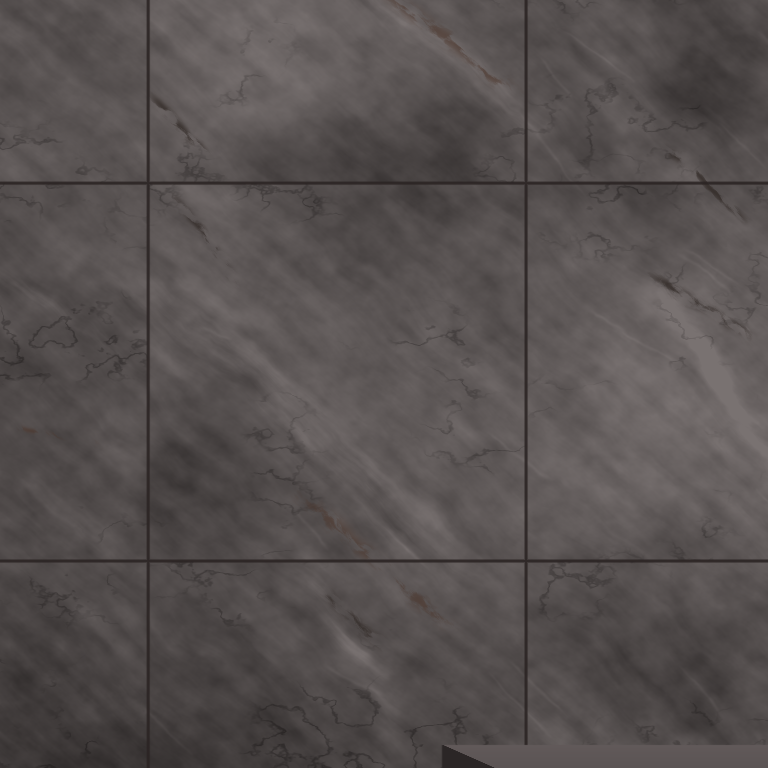
Write a three.js fragment shader that draws this texture.

```glsl
// Square grey stone wall tiles with thin dark joints, diagonal veins and a ledge corner.
varying vec2 vUv;

const float TILE = 0.492;
const vec2 GRID_ORIGIN = vec2(0.193, 0.2695);
const vec3 STONE_DARK = vec3(0.205, 0.188, 0.186);
const vec3 STONE_LIGHT = vec3(0.450, 0.423, 0.420);
const vec3 JOINT = vec3(0.165, 0.138, 0.135);
const vec3 RUST = vec3(0.30, 0.215, 0.175);
const vec3 UMBER = vec3(0.18, 0.15, 0.135);
const vec3 LEDGE_TOP = vec3(0.38, 0.35, 0.35);
const vec3 LEDGE_SIDE = vec3(0.17, 0.15, 0.15);

float hash(vec2 p) {
  vec3 q = fract(vec3(p.xyx) * 0.1031);
  q += dot(q, q.yzx + 33.33);
  return fract((q.x + q.y) * q.z);
}

float noise(vec2 p) {
  vec2 i = floor(p), f = fract(p);
  f = f * f * (3.0 - 2.0 * f);
  return mix(mix(hash(i), hash(i + vec2(1.0, 0.0)), f.x),
             mix(hash(i + vec2(0.0, 1.0)), hash(i + 1.0), f.x), f.y);
}

float fbm(vec2 p) {
  float sum = 0.0, amp = 0.5;
  for (int i = 0; i < 5; i++) {
    sum += amp * noise(p);
    p = mat2(1.6, 1.2, -1.2, 1.6) * p + 7.3;
    amp *= 0.5;
  }
  return sum;
}

// Soft round patch
float cloud(vec2 p, vec2 center, vec2 radius) {
  vec2 d = (p - center) / radius;
  return exp(-dot(d, d));
}

// Soft line from a to b, fading towards its ends
float streak(vec2 p, vec2 a, vec2 b, float width) {
  vec2 ab = b - a;
  float h = dot(p - a, ab) / dot(ab, ab);
  float r = length(p - a - ab * clamp(h, 0.0, 1.0)) / width;
  return exp(-r * r) * smoothstep(-0.1, 0.2, h) * (1.0 - smoothstep(0.8, 1.1, h));
}

// Thin broken line along the middle level of a noise field
float crack(vec2 p, float width) {
  return 1.0 - smoothstep(0.0, width, abs(fbm(p) - 0.48));
}

void main() {
  vec2 p = vUv;
  vec2 cell = (p - GRID_ORIGIN) / TILE;
  vec2 id = floor(cell), local = fract(cell);
  vec2 shift = 9.0 * vec2(hash(id + 11.0), hash(id + 37.0));
  vec2 warp = vec2(fbm(p * 9.0 + 3.0), fbm(p * 9.0 + 21.0)) - 0.48;
  vec2 wide = p + warp * 0.14, fine = p + warp * 0.035;
  vec2 grain = vec2(dot(fine, vec2(0.75, -0.66)), dot(fine, vec2(0.66, 0.75)));

  // Mottling, diagonal grain and fine speckle
  float fibre = fbm(grain * vec2(9.0, 55.0) + shift) - 0.48;
  float tone = 0.60 + 0.05 * (hash(id + 5.0) - 0.5);
  tone += 0.50 * (fbm(p * 6.0 + shift) - 0.48);
  tone += 0.42 * fibre;
  tone += 0.38 * (fbm(p * vec2(38.0, 46.0) + shift) - 0.48);

  // Broad dark and bright patches
  tone -= 0.40 * cloud(wide, vec2(0.92, 0.91), vec2(0.11, 0.10));
  tone -= 0.34 * cloud(wide, vec2(0.51, 0.77), vec2(0.14, 0.10));
  tone -= 0.28 * cloud(wide, vec2(0.25, 0.38), vec2(0.07, 0.12));
  tone -= 0.32 * cloud(wide, vec2(0.86, 0.17), vec2(0.18, 0.09));
  tone -= 0.46 * cloud(wide, vec2(0.25, 0.0), vec2(0.30, 0.14));
  tone += 0.22 * cloud(wide, vec2(0.33, 0.93), vec2(0.16, 0.13));
  tone += 0.24 * cloud(wide, vec2(0.88, 0.47), vec2(0.20, 0.22));
  tone -= 0.18 * (1.0 - smoothstep(0.0, 0.45, p.x)) * (1.0 - 0.6 * p.y);

  // Pale diagonal bands, split along the grain
  float pale = streak(fine, vec2(0.17, 0.64), vec2(0.60, 0.27), 0.035)
             + streak(fine, vec2(0.0, 0.64), vec2(0.19, 0.52), 0.012)
             + streak(fine, vec2(0.85, 0.65), vec2(1.02, 0.37), 0.013)
             + streak(fine, vec2(0.48, 1.02), vec2(0.70, 0.82), 0.018)
             + streak(fine, vec2(0.39, 0.27), vec2(0.53, 0.04), 0.014);
  tone += pale * (0.22 + 0.5 * fibre);

  // Scattered pale hairlines and short faint cracks
  for (int i = 0; i < 22; i++) {
    float k = float(i);
    vec2 a = vec2(hash(vec2(k, 2.0)), hash(vec2(k, 8.0)));
    vec2 b = a + mix(0.05, 0.13, hash(vec2(k, 5.0))) * vec2(0.75, -0.4 - 0.6 * hash(vec2(k, 9.0)));
    tone += 0.13 * streak(p + warp * 0.03, a, b, 0.0022);
  }
  float crackMask = smoothstep(0.50, 0.68, fbm(p * 9.0 + shift + 4.0));
  tone -= 0.30 * crackMask * crack(p * vec2(20.0, 30.0) + shift, 0.04);
  vec3 color = mix(STONE_DARK, STONE_LIGHT, clamp(tone, -0.15, 1.1));

  // Rust and umber veins, broken along the grain
  float broken = smoothstep(0.40, 0.62, fbm(grain * vec2(45.0, 130.0)));
  float rust = streak(fine, vec2(0.38, 0.36), vec2(0.60, 0.18), 0.009)
             + streak(fine, vec2(0.50, 1.02), vec2(0.67, 0.87), 0.009)
             + streak(fine, vec2(0.01, 0.45), vec2(0.13, 0.43), 0.003);
  float umber = streak(fine, vec2(0.19, 0.88), vec2(0.27, 0.80), 0.006)
              + streak(fine, vec2(0.23, 0.75), vec2(0.31, 0.63), 0.005)
              + streak(fine, vec2(0.86, 0.81), vec2(0.97, 0.72), 0.006)
              + streak(fine, vec2(0.85, 0.64), vec2(0.98, 0.55), 0.006)
              + streak(fine, vec2(0.42, 0.23), vec2(0.51, 0.15), 0.007);
  color = mix(color, RUST, 0.60 * broken * min(rust, 1.0));
  color = mix(color, UMBER, 0.70 * broken * min(umber, 1.0));

  // Joints with soft edges
  vec2 edge = min(local, 1.0 - local) * TILE;
  float gap = min(edge.x, edge.y);
  color = mix(color, JOINT, 0.88 * (1.0 - smoothstep(0.0006, 0.0034, gap)));

  // Ledge corner at the lower right
  float below = 1.0 - smoothstep(0.029, 0.031, p.y);
  float side = smoothstep(0.574, 0.577, p.x);
  float top = smoothstep(-0.001, 0.001, p.x - 0.577 - (0.030 - p.y) * 2.26);
  vec3 ledge = mix(LEDGE_SIDE, LEDGE_TOP * (0.94 + 2.0 * p.y), top);
  gl_FragColor = vec4(mix(color, ledge, below * side), 1.0);
}
```
